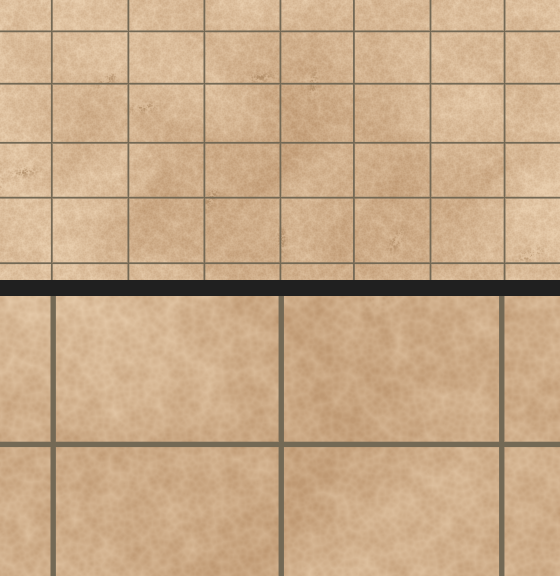
Top, the full canvas; bottom, a detail of the centre.
Give the GLSL for this texture, as a Shadertoy shader.

```glsl
const vec3 DARK_PAPER = vec3(0.75, 0.60, 0.45);
const vec3 LIGHT_PAPER = vec3(0.895, 0.785, 0.655);
const vec3 STAIN_COLOR = vec3(0.62, 0.48, 0.33);
const vec3 LINE_COLOR = vec3(0.45, 0.41, 0.335);

// Lengths are fractions of the canvas height.
const float LINE_WIDTH = 0.0064;
const vec2 FIRST_LINE = vec2(0.185, 0.060);
const vec2 LINE_PITCH = vec2(0.2695, 0.207);
const int COLUMN_LINES = 7;
const int ROW_LINES = 5;
// Uneven spacing: shift of each line from its regular place.
const float COLUMN_SHIFT[7] = float[](0.0, 0.004, 0.006, 0.008, 0.001, 0.005, 0.0);
const float ROW_SHIFT[5] = float[](0.0, 0.027, 0.016, 0.020, 0.0);

const vec2 SHADE_CENTER = vec2(1.08, 0.36);
const float SHADE_AMOUNT = 0.44;
const float CLOUD_SCALE = 7.0;
const float CLOUD_AMOUNT = 0.32;
const float GRAIN_SCALE = 24.0;
const float GRAIN_AMOUNT = 0.30;
const float STAIN_SCALE = 3.2;
const float STAIN_AMOUNT = 0.55;

vec2 hash2(vec2 p) {
    vec2 q = vec2(dot(p, vec2(127.1, 311.7)), dot(p, vec2(269.5, 183.3)));
    return fract(sin(q) * 43758.5);
}

mat2 rotation(float angle) {
    float c = cos(angle), s = sin(angle);
    return mat2(c, s, -s, c);
}

// Distance to the nearest scattered point
float cellular(vec2 p) {
    vec2 cell = floor(p);
    float nearest = 2.0;
    for (int y = -1; y <= 1; y++)
        for (int x = -1; x <= 1; x++) {
            vec2 id = cell + vec2(x, y);
            nearest = min(nearest, distance(p, id + hash2(id)));
        }
    return nearest;
}

// Fine paper fibre, centred on zero
float grain(vec2 p) {
    float sum = 0.0;
    for (int i = 0; i < 3; i++) {
        sum += cellular(p) - 0.42;
        p = rotation(0.7) * p * 2.3 + 5.2;
    }
    return sum;
}

// Warped, layered sines for broad mottling
float clouds(vec2 p) {
    float sum = 0.0, amplitude = 0.5;
    for (int i = 0; i < 6; i++) {
        p += 0.5 * sin(p.yx * 1.3 + float(i));
        sum += amplitude * sin(p.x) * sin(p.y);
        p = rotation(0.9) * p * 1.6 + 2.1;
        amplitude *= 0.64;
    }
    return sum;
}

// Sparse slanted smudges, one candidate per cell
float stains(vec2 p) {
    vec2 cell = floor(p);
    float stain = 0.0;
    for (int y = -1; y <= 1; y++)
        for (int x = -1; x <= 1; x++) {
            vec2 id = cell + vec2(x, y);
            vec2 shape = hash2(id + 37.0);
            vec2 d = rotation(-1.6 * shape.x) * (p - id - hash2(id));
            float smudge = exp(-dot(d * d, vec2(60.0, 500.0)));
            stain = max(stain, smudge * step(0.6, shape.y));
        }
    return stain;
}

float gridDistance(vec2 p) {
    float nearest = 1.0;
    for (int i = 0; i < COLUMN_LINES; i++)
        nearest = min(nearest, abs(p.x - FIRST_LINE.x - LINE_PITCH.x * float(i) - COLUMN_SHIFT[i]));
    for (int i = 0; i < ROW_LINES; i++)
        nearest = min(nearest, abs(p.y - FIRST_LINE.y - LINE_PITCH.y * float(i) - ROW_SHIFT[i]));
    return nearest;
}

void mainImage(out vec4 fragColor, in vec2 fragCoord) {
    vec2 p = fragCoord / iResolution.y;
    float pixel = 1.0 / iResolution.y;

    // Aged paper, darker around the shade centre
    float fibre = grain(p * GRAIN_SCALE);
    float fade = smoothstep(0.05, 0.95, length((p - SHADE_CENTER) * vec2(0.85, 1.15)));
    float tone = 0.33 + SHADE_AMOUNT * fade;
    tone += CLOUD_AMOUNT * clouds(p * CLOUD_SCALE) + GRAIN_AMOUNT * fibre;
    vec3 color = mix(DARK_PAPER, LIGHT_PAPER, clamp(tone, 0.0, 1.1));

    // Smudges broken up by the fibre
    float stain = stains(p * STAIN_SCALE) * smoothstep(-0.3, 0.5, -fibre);
    color = mix(color, STAIN_COLOR, STAIN_AMOUNT * stain);

    // Grid lines
    float ink = clamp((0.5 * LINE_WIDTH - gridDistance(p)) / pixel + 0.5, 0.0, 1.0);
    color = mix(color, LINE_COLOR, ink);
    fragColor = vec4(color, 1.0);
}
```
